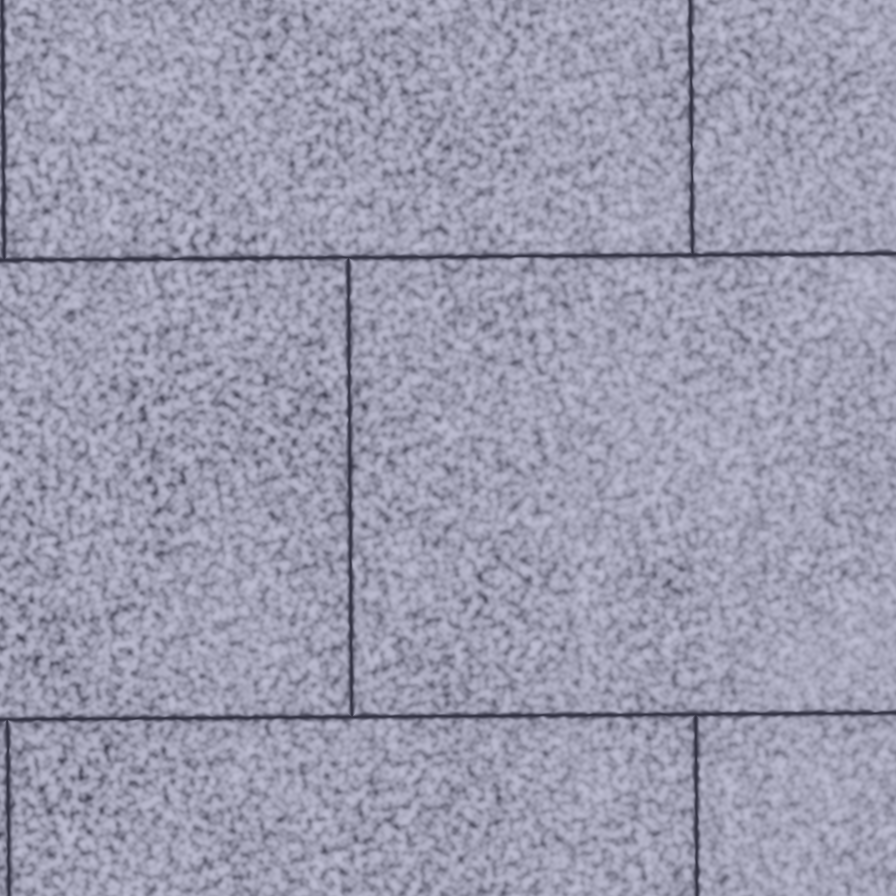
Write a WebGL 2 fragment shader that draws this texture.

```glsl
#version 300 es
precision highp float;
// Speckled grey-lilac stone slabs in running bond with thin dark joints.
uniform vec2 u_resolution;
out vec4 fragColor;

const vec2 SLAB_SIZE = vec2(0.768, 0.5126);
const vec2 SLAB_ORIGIN = vec2(0.010, 0.197);
const float TILT = 0.0074;
const float JOINT_RADIUS = 0.0031;
const float JOINT_DEPTH = 0.92;
const float JOINT_WOBBLE = 0.0012;
const float GRAIN_SCALE = 84.0;
const float FINE_SCALE = 133.0;
const float FINE_WEIGHT = 0.75;
const float GRAIN_NORMALISE = 3.2;
const float BLOTCH_SCALE = 5.0;
const float BLOTCH_TONE = 0.075;
const float MOTTLE_SCALE = 27.0;
const float MOTTLE_TONE = 0.08;
const float MEDIAN_TONE = 0.83;
const float GRAIN_CONTRAST = 0.121;
const float DARK_SKEW = 0.019;
const float SLAB_VARIATION = 0.02;
const vec3 DARK_STONE = vec3(0.17, 0.17, 0.235);
const vec3 LIGHT_STONE = vec3(0.72, 0.72, 0.80);

// Integer hash of a lattice point, returned in 0..1.
float hash(vec2 cell) {
    uvec2 q = uvec2(ivec2(cell)) * uvec2(1597u, 3571u);
    uint h = (q.x ^ (q.y << 7)) * 48271u + q.y;
    h = (h ^ (h >> 15)) * 668265u;
    h = (h ^ (h >> 13)) * 374761u;
    h ^= h >> 16;
    return float(h & 65535u) / 65535.0;
}

float cornerSlope(vec2 cell, vec2 offset) {
    float angle = 6.2832 * hash(cell);
    return dot(vec2(cos(angle), sin(angle)), offset);
}

float gradientNoise(vec2 p) {
    vec2 cell = floor(p), f = p - cell;
    vec2 w = f * f * f * (f * (f * 6.0 - 15.0) + 10.0);
    vec2 e = vec2(1.0, 0.0);
    float low = mix(cornerSlope(cell, f), cornerSlope(cell + e, f - e), w.x);
    float high = mix(cornerSlope(cell + e.yx, f - e.yx), cornerSlope(cell + 1.0, f - 1.0), w.x);
    return mix(low, high, w.y);
}

// Two octaves turned off the axes, scaled to roughly unit deviation.
float grain(vec2 p) {
    vec2 turnedLeft = mat2(0.8, 0.6, -0.6, 0.8) * p;
    vec2 turnedRight = mat2(0.96, -0.28, 0.28, 0.96) * p;
    float coarse = gradientNoise(turnedRight * GRAIN_SCALE + 331.0);
    float fine = gradientNoise(turnedLeft * FINE_SCALE + 257.0);
    return (coarse + FINE_WEIGHT * fine) * GRAIN_NORMALISE;
}

void main() {
    vec2 uv = gl_FragCoord.xy / u_resolution;

    // Slightly tilted running bond: alternate rows shift by half a slab.
    vec2 wall = uv + TILT * vec2(uv.y, -uv.x);
    vec2 wobble = vec2(gradientNoise(uv * 85.0 + 11.0), gradientNoise(uv * 85.0 + 411.0));
    vec2 bond = (wall + JOINT_WOBBLE * wobble - SLAB_ORIGIN) / SLAB_SIZE;
    float row = floor(bond.y);
    bond.x -= 0.5 * (1.0 - mod(row, 2.0));
    vec2 slab = floor(bond);
    vec2 edge = (0.5 - abs(fract(bond) - 0.5)) * SLAB_SIZE;
    float jointDistance = min(edge.x, edge.y);

    // Speckle, stronger on the left and inside broad weathered patches.
    float blotch = gradientNoise(uv * BLOTCH_SCALE + 7.0)
                 + 0.6 * gradientNoise(uv * BLOTCH_SCALE * 2.6 + 83.0);
    float mottle = gradientNoise(mat2(0.8, 0.6, -0.6, 0.8) * uv * MOTTLE_SCALE + 191.0);
    float strength = mix(1.14, 0.82, uv.x) - 0.35 * blotch;
    float speckle = min(grain(uv) * strength, 2.6);
    float tone = MEDIAN_TONE + GRAIN_CONTRAST * speckle - DARK_SKEW * speckle * speckle;
    tone += BLOTCH_TONE * blotch + MOTTLE_TONE * mottle + 0.04 * (uv.x - 0.5);
    tone += SLAB_VARIATION * (hash(slab + 19.0) - 0.5);

    // Soft joint with a beaded, worn outline and a faint dirty margin.
    float radius = JOINT_RADIUS * (1.0 + 0.8 * gradientNoise(uv * 95.0 + 149.0));
    float joint = JOINT_DEPTH * exp(-pow(jointDistance / radius, 2.0));
    tone -= 0.03 * exp(-jointDistance / 0.012);
    tone = mix(tone, 0.0, joint);

    fragColor = vec4(mix(DARK_STONE, LIGHT_STONE, clamp(tone, 0.0, 1.05)), 1.0);
}
```
